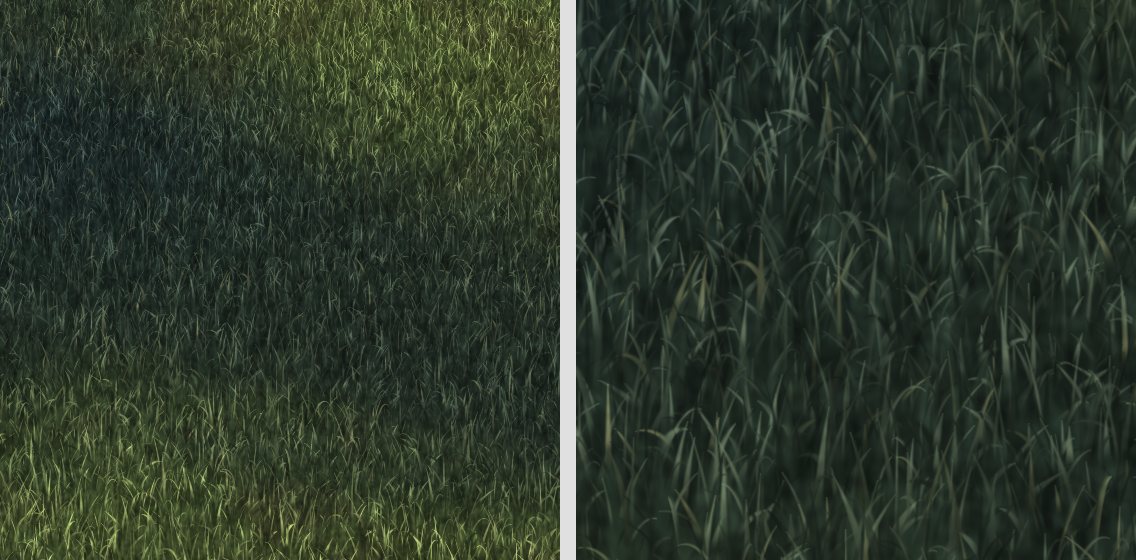
Left, the full canvas; right, a detail of the centre.
Give the GLSL for this texture, as a WebGL 2 fragment shader.

```glsl
#version 300 es
precision highp float;
// Meadow of tall grass: a band of cool shade between two sunlit areas.
uniform vec2 u_resolution;
out vec4 fragColor;

vec4 hash4(vec2 cell) {
  vec4 q = fract(cell.xyxy * vec4(0.1031, 0.1030, 0.0973, 0.1099));
  q += dot(q, q.wzxy + 33.33);
  return fract((q.xxyz + q.yzzw) * q.zywx);
}

float noise(vec2 p) {
  vec2 i = floor(p), f = fract(p);
  f = f * f * (3.0 - 2.0 * f);
  return mix(mix(hash4(i).x, hash4(i + vec2(1, 0)).x, f.x),
             mix(hash4(i + vec2(0, 1)).x, hash4(i + vec2(1, 1)).x, f.x), f.y);
}

float fbm(vec2 p) {
  return 0.55 * noise(p) + 0.3 * noise(p * 2.1 + 17.0) + 0.15 * noise(p * 4.3 + 41.0);
}

// Upright blade bending sideways: x = signed distance to edge, y = position along it
vec2 uprightBlade(vec2 p, float height, float lean, float halfWidth) {
  float t = p.y / height;
  float slope = lean * (0.4 + 1.2 * t) / height;
  float d = abs(p.x - lean * t * (0.4 + 0.6 * t)) / sqrt(1.0 + slope * slope);
  return vec2(d - halfWidth * (1.0 - t * t), t);
}

// Blade that rises and arches over, ending near or beyond its crest
vec2 archedBlade(vec2 p, float height, float spread, float reach, float halfWidth) {
  float s = p.x / spread;
  float slope = 2.0 * height * (1.0 - s) / spread;
  float d = abs(p.y - height * (1.0 - (s - 1.0) * (s - 1.0))) / sqrt(1.0 + slope * slope);
  float t = s / reach;
  return vec2(d - halfWidth * (1.0 - t * t), t);
}

// Sunlight: strongest at the upper right and along the bottom
float sunlight(vec2 p) {
  float wobble = 0.22 * (fbm(p * vec2(4.0, 7.0)) - 0.5);
  float upper = smoothstep(-0.2, 0.24, p.y - 1.0 + 0.36 * p.x + wobble);
  float lower = smoothstep(0.44, 0.06, p.y + 0.1 * p.x + wobble);
  return clamp(upper + 0.9 * lower, 0.0, 1.0);
}

void main() {
  vec2 p = gl_FragCoord.xy / u_resolution;
  float sun = sunlight(p);
  float clump = fbm(p * vec2(17.0, 24.0) + 5.0);
  float cool = (1.0 - sun) * smoothstep(0.85, 0.1, p.x) * smoothstep(0.35, 0.75, p.y);
  float soil = smoothstep(0.5, 0.75, fbm(p * vec2(6.0, 9.0) + 60.0));

  vec3 dark = mix(vec3(0.104, 0.146, 0.118), vec3(0.205, 0.25, 0.13), sun);
  dark = mix(dark, vec3(0.076, 0.124, 0.13), 0.75 * cool);
  dark = mix(dark, vec3(0.20, 0.175, 0.12), 0.5 * soil * sun);
  vec3 bright = mix(vec3(0.345, 0.405, 0.325), vec3(0.70, 0.78, 0.44), sun);
  bright = mix(bright, vec3(0.29, 0.37, 0.355), 0.75 * cool);
  vec3 straw = mix(vec3(0.42, 0.44, 0.31), vec3(0.78, 0.78, 0.53), sun);

  vec3 color = dark * (0.75 + 0.6 * noise(p * vec2(150.0, 70.0)));

  // Rows shrink with distance and are painted from far to near
  const float rowStep = 0.011, colStep = 0.009, shrink = 0.5;
  float topRow = floor(-log(1.0 - shrink * p.y) / (shrink * rowStep));
  for (int i = 0; i < 10; i++) {
    float row = topRow - float(i);
    float scale = exp(-shrink * row * rowStep);
    vec2 local = vec2(p.x, p.y - (1.0 - scale) / shrink) / scale;
    float soft = max(0.7 / u_resolution.y, 0.0011) / scale;
    float column = floor(local.x / colStep);
    for (int j = -5; j <= 5; j++) {
      vec2 cell = vec2(column + float(j), row + 40.0);
      vec4 shape = hash4(cell + 7.0);
      vec4 look = hash4(cell + 211.0);
      vec2 q = local - vec2(cell.x + shape.x, shape.y) * vec2(colStep, rowStep);
      float side = fract(look.x * 13.7) < 0.42 ? -1.0 : 1.0;
      float height = 0.022 + 0.06 * shape.z * shape.z;
      float halfWidth = 0.0011 + 0.0021 * look.y * look.y;

      vec2 blade = shape.w < 0.28
        ? archedBlade(vec2(q.x * side, q.y), height * 0.8, 0.012 + 0.02 * look.z,
                      0.65 + 0.7 * look.x, halfWidth)
        : uprightBlade(q, height, side * 0.03 * look.z * look.z, halfWidth);
      float t = blade.y;
      if (t <= 0.0 || t >= 1.0) continue;

      float cover = smoothstep(soft, -soft, blade.x) * smoothstep(0.0, 0.45, t);
      float tone = pow(look.w, 1.8) * (0.45 + 0.65 * t) * (0.35 + 1.4 * clump);
      vec3 tip = mix(bright, straw, step(0.88, fract(look.x * 7.3)));
      vec3 bladeColor = mix(dark * 0.8, tip, clamp(tone * 1.2, 0.0, 1.1));
      color = mix(color, bladeColor, 0.85 * cover);
    }
  }

  // Fine upright streaks, slanted flecks and tuft shadows break up the blades
  float streak = noise(p * vec2(220.0, 45.0) + 9.0);
  float fleck = noise(vec2(p.x * 150.0 + p.y * 100.0, p.y * 150.0 - p.x * 70.0));
  float tuft = noise(p * vec2(60.0, 36.0) + 23.0);
  color *= 0.58 + 0.34 * streak + 0.28 * fleck + 0.26 * tuft;
  fragColor = vec4(color, 1.0);
}
```
